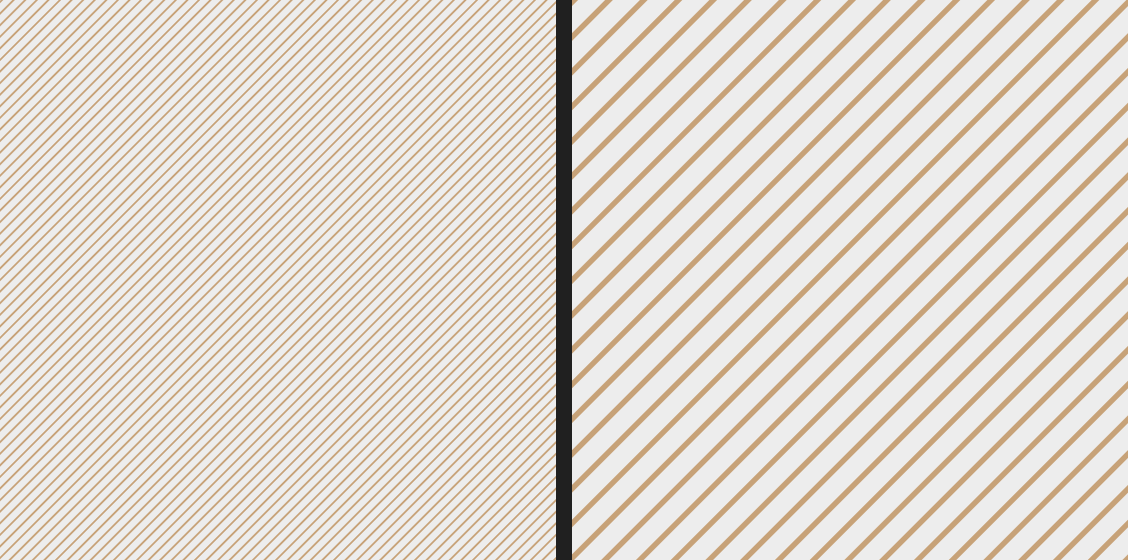
Left: the whole. Right: its middle third, enlarged.
Reproduce this pattern procedurally as a Shadertoy shader.

```glsl
const vec3 PAPER = vec3(0.93, 0.93, 0.93);
const vec3 TAN = vec3(0.78, 0.635, 0.47);

const float STRIPES_ACROSS = 48.0;  // stripes met along the top edge
const float STRIPE_SHARE = 0.222;   // stripe width as a share of the spacing
const float STRIPE_PHASE = 0.18;    // shift of the first stripe from the top left corner

// Distance from p to the nearest centre line of diagonal stripes
float stripeDistance(vec2 p, float spacing, float phase) {
    float across = (p.x - p.y) * inversesqrt(2.0) / spacing - phase;
    return abs(fract(across + 0.5) - 0.5) * spacing;
}

// Coverage of a band, with an edge one pixel wide
float bandCoverage(float dist, float halfWidth, float pixel) {
    return clamp((halfWidth - dist) / pixel + 0.5, 0.0, 1.0);
}

void mainImage(out vec4 fragColor, in vec2 fragCoord) {
    // Canvas widths, measured from the top left corner
    float pixel = 1.0 / iResolution.x;
    vec2 p = (fragCoord - vec2(0.0, iResolution.y)) * pixel;

    // Thin stripes rising to the right at 45 degrees
    float spacing = inversesqrt(2.0) / STRIPES_ACROSS;
    float dist = stripeDistance(p, spacing, STRIPE_PHASE);
    float ink = bandCoverage(dist, 0.5 * STRIPE_SHARE * spacing, pixel);

    fragColor = vec4(mix(PAPER, TAN, ink), 1.0);
}
```
